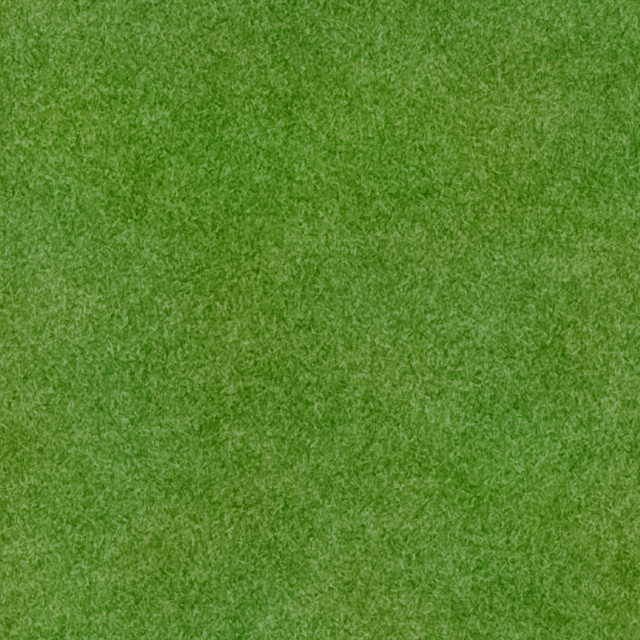
A WebGL 1 fragment shader for this texture:

```glsl
precision highp float;

// A mown lawn seen from above: layers of short, randomly leaning grass blades
// are scattered on jittered grids, then roughened with fine gradient noise and
// shaded by broad soft patches that vary the brightness and hue of the turf.

uniform vec2 u_resolution;

const vec3 SHADE_GREEN = vec3(0.250, 0.440, 0.065);
const vec3 TURF_GREEN  = vec3(0.355, 0.525, 0.170);
const vec3 TIP_GREEN   = vec3(0.470, 0.610, 0.320);
const vec3 WARM_TINT   = vec3(0.018, 0.000, -0.010);
const vec3 LUSH_TINT   = vec3(-0.022, 0.000, -0.035);
const vec3 STRAW_TINT  = vec3(0.020, 0.000, 0.012);
const int BLADE_LAYERS = 5;

vec3 hash3(vec2 p) {
  vec3 q = fract(p.xyx * vec3(0.1031, 0.1030, 0.0973));
  q += dot(q, q.yxz + 33.33);
  return fract((q.xxy + q.yzz) * q.zyx);
}

vec2 gradientAt(vec2 cell) {
  float angle = 6.2832 * hash3(cell + 17.0).x;
  return vec2(cos(angle), sin(angle));
}

// Gradient noise, roughly -1 to 1
float gradientNoise(vec2 p) {
  vec2 i = floor(p);
  vec2 f = p - i;
  vec2 u = f * f * f * (f * (f * 6.0 - 15.0) + 10.0);
  float a = dot(gradientAt(i), f);
  float b = dot(gradientAt(i + vec2(1.0, 0.0)), f - vec2(1.0, 0.0));
  float c = dot(gradientAt(i + vec2(0.0, 1.0)), f - vec2(0.0, 1.0));
  float d = dot(gradientAt(i + vec2(1.0, 1.0)), f - vec2(1.0, 1.0));
  return 1.4 * mix(mix(a, b, u.x), mix(c, d, u.x), u.y);
}

// Soft coverage of a tapered blade centred on the origin
float bladeMask(vec2 p, float angle, float halfLength, float halfWidth, float blur) {
  vec2 axis = vec2(sin(angle), cos(angle));
  float along = clamp(dot(p, axis), -halfLength, halfLength);
  float width = halfWidth * (1.0 - 0.4 * along / halfLength);
  return 1.0 - smoothstep(width - blur, width + blur, length(p - axis * along));
}

// Paints one grid of blades over the given tone
float paintBlades(float tone, vec2 uv, float cells, float seed, float lean,
                  float halfWidth, float blur, float density, vec2 toneRange) {
  vec2 p = uv * cells + seed * vec2(0.37, 0.61);
  vec2 home = floor(p);
  for (int y = -1; y <= 1; y++) {
    for (int x = -1; x <= 1; x++) {
      vec2 cell = home + vec2(float(x), float(y));
      vec3 place = hash3(cell + seed * 13.7);
      vec3 look = hash3(cell + seed * 29.3 + 71.0);
      float angle = lean + (place.z - 0.5) * 2.5;
      float halfLength = mix(0.3, 0.7, look.x);
      float mask = bladeMask(p - cell - place.xy, angle, halfLength,
                             halfWidth * cells, blur * cells);
      mask *= step(look.z, density);
      tone = mix(tone, mix(toneRange.x, toneRange.y, look.y), 0.9 * mask);
    }
  }
  return tone;
}

// Broad light and dark patches with smaller tufts
float patchTone(vec2 uv) {
  return 0.50 * gradientNoise(uv * vec2(3.0, 4.2) + 5.3)
       + 0.42 * gradientNoise(uv * vec2(8.0, 10.0) + 31.7)
       + 0.40 * gradientNoise(uv * vec2(19.0, 23.0) + 57.1)
       + 0.42 * gradientNoise(uv * vec2(44.0, 40.0) + 83.9);
}

// Fine speckle between the blades, slightly drawn out upwards
float grainTone(vec2 uv) {
  return 1.25 * gradientNoise(uv * vec2(150.0, 125.0) + 11.4)
       + 1.40 * gradientNoise(uv * vec2(225.0, 195.0) + 43.8);
}

// Tone 0 is average turf; -1.6 is shade and 1.75 a bright tip
vec3 grassColour(float tone) {
  vec3 shade = mix(TURF_GREEN, SHADE_GREEN, min(-tone / 1.6, 1.8));
  vec3 tip = mix(TURF_GREEN, TIP_GREEN, min(tone / 1.75, 1.6));
  return tone < 0.0 ? shade : tip;
}

void main() {
  float side = min(u_resolution.x, u_resolution.y);
  vec2 uv = gl_FragCoord.xy / side;
  float blur = max(0.0013, 0.66 / side);

  float lean = 0.7 * gradientNoise(uv * 6.0 + 97.2);
  float tone = -0.2;
  for (int i = 0; i < BLADE_LAYERS; i++) {
    float layer = float(i);
    tone = paintBlades(tone, uv, 80.0 + 5.0 * layer, layer + 1.0, lean,
                       0.0014, blur, 0.95, vec2(-1.9, 2.0));
  }
  // Sparse long pale strands
  tone = paintBlades(tone, uv, 42.0, 9.0, lean, 0.0009, blur, 0.14, vec2(0.6, 1.8));
  tone += grainTone(uv) + patchTone(uv);

  // Slow drift from yellowish to lush green, with a little straw in the grain
  float warmth = gradientNoise(uv * vec2(5.0, 6.0) + 23.6);
  float lushness = smoothstep(-0.1, 0.8, gradientNoise(uv * 2.6 + 61.5));
  float straw = gradientNoise(uv * 110.0 + 35.2);
  vec3 colour = grassColour(tone) + WARM_TINT * warmth
              + LUSH_TINT * lushness + STRAW_TINT * straw;
  gl_FragColor = vec4(clamp(colour, 0.0, 1.0), 1.0);
}
```
